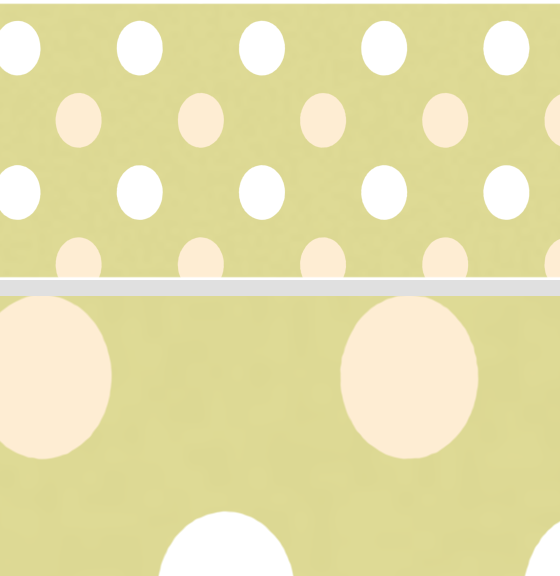
Top, the full canvas; bottom, a detail of the centre.
This pattern is drawn by a WebGL 2 fragment shader. Its source:

```glsl
#version 300 es
precision highp float;

uniform vec2 u_resolution;
out vec4 fragColor;

float hash(vec2 cell) {
    vec3 p = fract(cell.xyx * 0.1031);
    p += dot(p, p.yzx + 33.33);
    return fract((p.x + p.y) * p.z);
}

float valueNoise(vec2 p) {
    vec2 cell = floor(p);
    vec2 f = fract(p);
    f = f * f * (3.0 - 2.0 * f);
    float low = mix(hash(cell), hash(cell + vec2(1, 0)), f.x);
    float high = mix(hash(cell + vec2(0, 1)), hash(cell + vec2(1, 1)), f.x);
    return mix(low, high, f.y);
}

// Approximate signed distance to an axis-aligned ellipse
float ellipseDistance(vec2 p, vec2 radii) {
    float k = length(p / radii);
    return k * (k - 1.0) / max(length(p / (radii * radii)), 0.001);
}

void main() {
    // Canvas is 2 wide and 1 high
    vec2 p = gl_FragCoord.xy / u_resolution * vec2(2.0, 1.0);
    float soft = max(0.75 / u_resolution.y, 0.0016);

    vec3 olive = vec3(0.867, 0.851, 0.580);
    vec3 cream = vec3(0.996, 0.929, 0.827);
    vec3 white = vec3(1.0);

    // Faint mottling of the ground
    vec3 color = olive + 0.012 * (valueNoise(p * 40.0) - 0.5);

    // Staggered rows: cream on even rows, white on odd rows
    float row = floor((p.y - 0.0547) / 0.2578 + 0.5);
    float odd = mod(row, 2.0);
    vec2 spacing = vec2(0.4365, 0.2578);
    vec2 q = p - vec2(0.2808 + 0.5 * spacing.x * odd, 0.0547 + row * spacing.y);
    q.x -= spacing.x * floor(q.x / spacing.x + 0.5);

    // Oval dots with slightly rough edges
    float dotDistance = ellipseDistance(q, vec2(0.082, 0.0975));
    dotDistance += 0.001 * (valueNoise(p * 150.0) - 0.5);
    color = mix(color, mix(cream, white, odd), 1.0 - smoothstep(-soft, soft, dotDistance));

    // White strips along the bottom and top
    float stripDistance = min(p.y - 0.0100, 0.9865 - p.y);
    color = mix(color, white, 1.0 - smoothstep(-1.5 * soft, 1.5 * soft, stripDistance));

    fragColor = vec4(color, 1.0);
}
```
